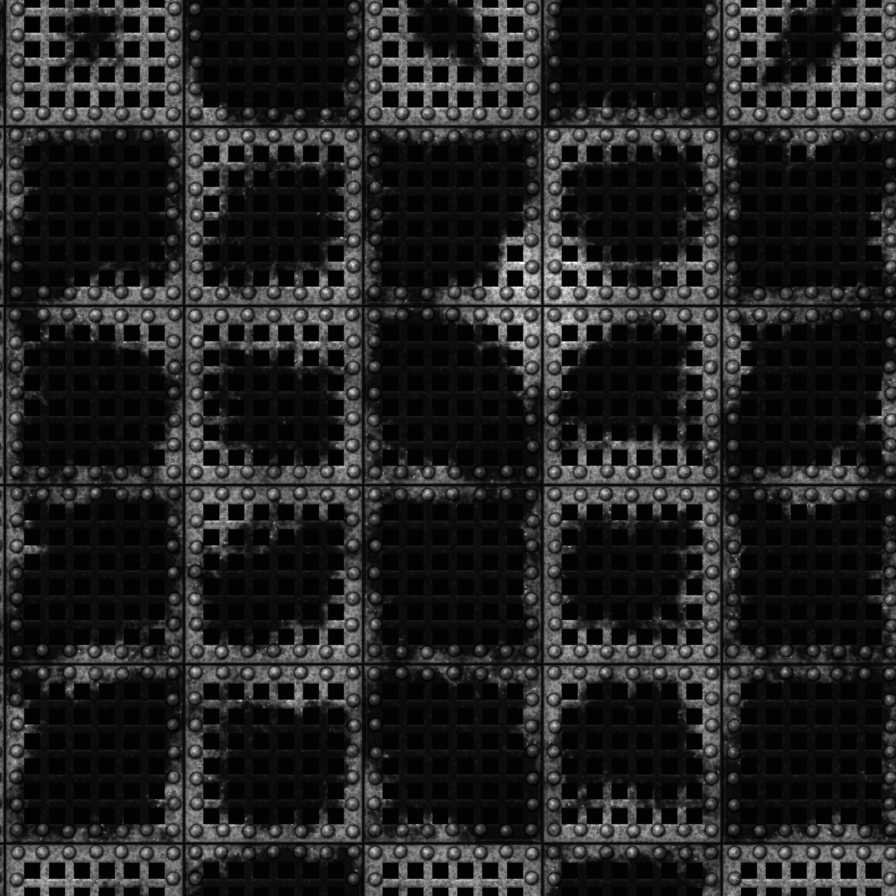
Write a Shadertoy shader that draws this texture.

```glsl
// Grimy riveted steel grating: five by five square plates, each with six by six holes.
const float PLATES = 5.0;
const vec2 PLATE_ORIGIN = vec2(0.027, 0.293);
const float HOLE_PITCH = 0.139;
const float HOLE_HALF = 0.045;
const float RIVET_PITCH = 0.146;
const float RIVET_RADIUS = 0.034;
const vec3 GRIME = vec3(0.048);
const vec3 STEEL = vec3(0.47);
const vec3 VOID_BLACK = vec3(0.008);

vec2 hash2(vec2 p) {
    vec3 q = fract(p.xyx * vec3(0.1031, 0.1030, 0.0973));
    q += dot(q, q.yzx + 33.33);
    return fract((q.xx + q.yz) * q.zy);
}

// Distance to the nearest scattered point (x) and that point's random value (y).
vec2 cellular(vec2 p) {
    vec2 cell = floor(p), best = vec2(9.0, 0.0);
    for (int y = -1; y <= 1; y++)
        for (int x = -1; x <= 1; x++) {
            vec2 id = cell + vec2(x, y);
            vec2 rnd = hash2(id);
            float d = length(id + rnd - p);
            if (d < best.x) best = vec2(d, fract(rnd.x * 7.0 + rnd.y * 13.0));
        }
    return best;
}

float ragged(vec2 uv) {
    float sum = 0.0, weight = 0.5, scale = 34.0;
    for (int i = 0; i < 3; i++) {
        sum += weight * cellular(uv * scale + float(i) * 17.0).x;
        weight *= 0.6;
        scale *= 2.3;
    }
    return sum;
}

// Broad light and dark stains, from -1 to 1.
float stains(vec2 uv) {
    return 0.5 * sin(uv.x * 27.0 + 2.0 * sin(uv.y * 17.0))
         + 0.5 * sin(uv.y * 31.0 + 2.0 * sin(uv.x * 23.0 + 1.0));
}

float glow(vec2 uv, vec2 center, float radius) {
    vec2 d = (uv - center) / radius;
    return exp(-dot(d, d));
}

// Offset from the nearest hole centre, on a 6 by 6 grid.
vec2 holeOffset(vec2 p) {
    vec2 g = (p - 0.5) / HOLE_PITCH;
    vec2 id = clamp(floor(g), -3.0, 2.0) + 0.5;
    return (g - id) * HOLE_PITCH;
}

// Offset from the nearest rivet; only the border of a 7 by 7 grid holds rivets.
vec2 rivetOffset(vec2 p, vec2 plate) {
    vec2 g = (p - vec2(0.506, 0.51)) / RIVET_PITCH;
    vec2 id = clamp(round(g), -3.0, 3.0);
    if (max(abs(id.x), abs(id.y)) < 3.0) return vec2(1.0);
    vec2 jitter = (hash2(id + plate * 9.0 + 40.0) - 0.5) * 0.012;
    return (g - id) * RIVET_PITCH + jitter;
}

// How far the bare steel has spread over each plate.
float wear(vec2 plate) {
    float lightRow = step(3.5, mod(plate.y, 5.0));
    float worn = mod(plate.x + lightRow, 2.0);
    return worn * (0.27 + 0.4 * lightRow) + 0.08 * (hash2(plate + 5.0).x - 0.5);
}

void mainImage(out vec4 fragColor, in vec2 fragCoord) {
    vec2 uv = fragCoord / iResolution.y;
    vec2 grid = uv * PLATES - PLATE_ORIGIN;
    vec2 plate = floor(grid), p = fract(grid);
    float soft = PLATES / iResolution.y;

    // Grime collects in the middle of the plates, with ragged edges.
    vec2 fromCenter = abs(p - 0.5) * 2.0;
    float rim = max(fromCenter.x, fromCenter.y);
    float stain = stains(uv);
    float light = glow(uv, vec2(0.605, 0.68), 0.065);
    float patches = light * 0.8 + 0.5 * glow(uv, vec2(0.175, 0.635), 0.05);
    float spread = rim - 0.78 + wear(plate) + patches + 0.2 * stain
                 + 0.65 * (ragged(uv) - 0.46);
    float clean = smoothstep(-0.06, 0.36, spread);

    // Steel surface with fine grain and sparse bright chips.
    vec2 grain = cellular(uv * 230.0);
    float texture1 = 0.62 + 0.4 * grain.x + 0.36 * grain.y;
    vec3 color = mix(GRIME, STEEL, clean) * texture1 * (1.0 + 0.12 * stain + 0.6 * light);
    float chip = step(0.93, grain.y) * (1.0 - smoothstep(0.2, 0.5, grain.x));
    color += chip * (0.03 + 0.8 * clean * (1.0 - clean));

    // Holes, with a lit lip below and a shaded edge above.
    vec2 h = holeOffset(p);
    float hole = max(abs(h.x), abs(h.y)) - HOLE_HALF;
    float lip = (1.0 - smoothstep(0.0, 0.02, hole)) * sign(-h.y) * step(abs(h.x), abs(h.y));
    color *= 1.0 + 0.35 * lip;
    color += 0.035 * max(lip, 0.0);
    color = mix(VOID_BLACK, color, smoothstep(-soft, soft, hole));

    // Dark seams between plates, with a faint bevel.
    float seam = (1.0 - rim) * 0.5;
    color *= mix(0.65, 1.0, smoothstep(0.008, 0.045, seam));
    color += 0.06 * (1.0 - smoothstep(0.0, 0.008, abs(seam - 0.019)));
    color = mix(vec3(0.03), color, smoothstep(0.007 - soft, 0.007 + soft, seam));

    // Domed rivets lit from the upper left, above a contact shadow.
    vec2 r = rivetOffset(p, plate);
    float d = length(r);
    color *= mix(0.35, 1.0, smoothstep(RIVET_RADIUS, RIVET_RADIUS + 0.018, d));
    float dome = sqrt(max(0.0, 1.0 - d * d / (RIVET_RADIUS * RIVET_RADIUS)));
    float shade = 0.2 + 0.55 * dome + 0.4 * dot(r / RIVET_RADIUS, vec2(-0.5, 0.7));
    float glint = 0.25 * glow(r, vec2(-0.007, 0.009), 0.012);
    vec3 rivet = vec3(max(shade, 0.04) * mix(0.28, 0.62, clean) * texture1 + glint);
    color = mix(rivet, color, smoothstep(-soft, soft, d - RIVET_RADIUS));

    fragColor = vec4(clamp(color, 0.0, 1.0), 1.0);
}
```
